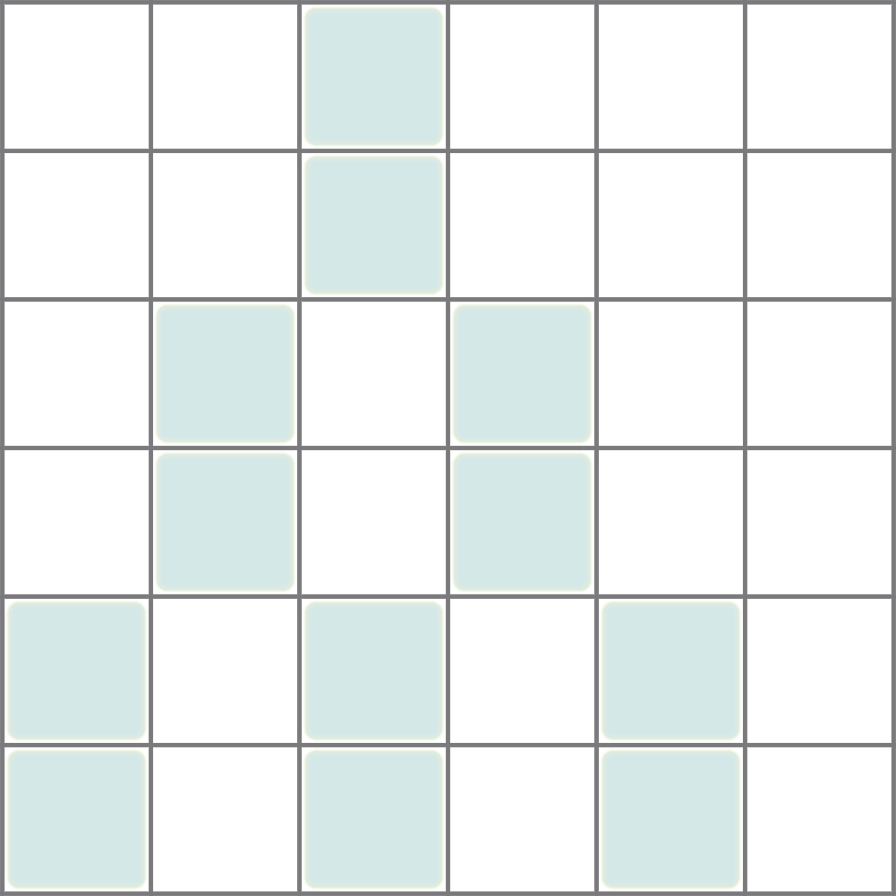
Give the GLSL for this pattern, as a Shadertoy shader.

```glsl
// Pale rounded tiles stacked as a stepped triangle on a thin grey grid.

float roundedBox(vec2 p, float halfSize, float radius) {
    vec2 q = abs(p) - halfSize + radius;
    return length(max(q, 0.0)) + min(max(q.x, q.y), 0.0) - radius;
}

// Each pair of rows holds one tile fewer, spaced two columns apart
float isTile(vec2 cell) {
    float level = floor(cell.y / 2.0);
    bool inside = cell.x >= level && cell.x <= 4.0 - level;
    return inside && mod(cell.x - level, 2.0) < 0.5 ? 1.0 : 0.0;
}

void mainImage(out vec4 fragColor, in vec2 fragCoord) {
    vec2 uv = fragCoord / iResolution.xy;
    float pixel = 1.0 / iResolution.y;
    float pitch = 0.1658;

    // Six by six cells, centred on the canvas
    vec2 grid = (uv - 0.5) / pitch + 3.0;
    vec2 cell = clamp(floor(grid), 0.0, 5.0);
    vec2 local = (grid - cell - 0.5) * pitch;

    // Tile: cream rim, greenish edge, pale blue centre
    float d = roundedBox(local, 0.0775, 0.013);
    vec3 cream = vec3(0.97, 0.98, 0.92);
    vec3 green = vec3(0.87, 0.92, 0.88);
    vec3 blue = vec3(0.83, 0.91, 0.91);
    vec3 tile = mix(cream, green, smoothstep(0.0005, -0.0025, d));
    tile = mix(tile, blue, smoothstep(-0.002, -0.009, d));
    float cover = smoothstep(0.0025, -0.0008, d) * isTile(cell);
    vec3 color = mix(vec3(1.0), tile, cover);

    // Grid lines
    vec2 toLine = abs(fract(grid + 0.5) - 0.5) * pitch;
    float lineDist = min(toLine.x, toLine.y) - 0.0025;
    float line = smoothstep(0.6 * pixel, -0.6 * pixel, lineDist);
    color = mix(color, vec3(0.48, 0.475, 0.485), line);

    fragColor = vec4(color, 1.0);
}
```
